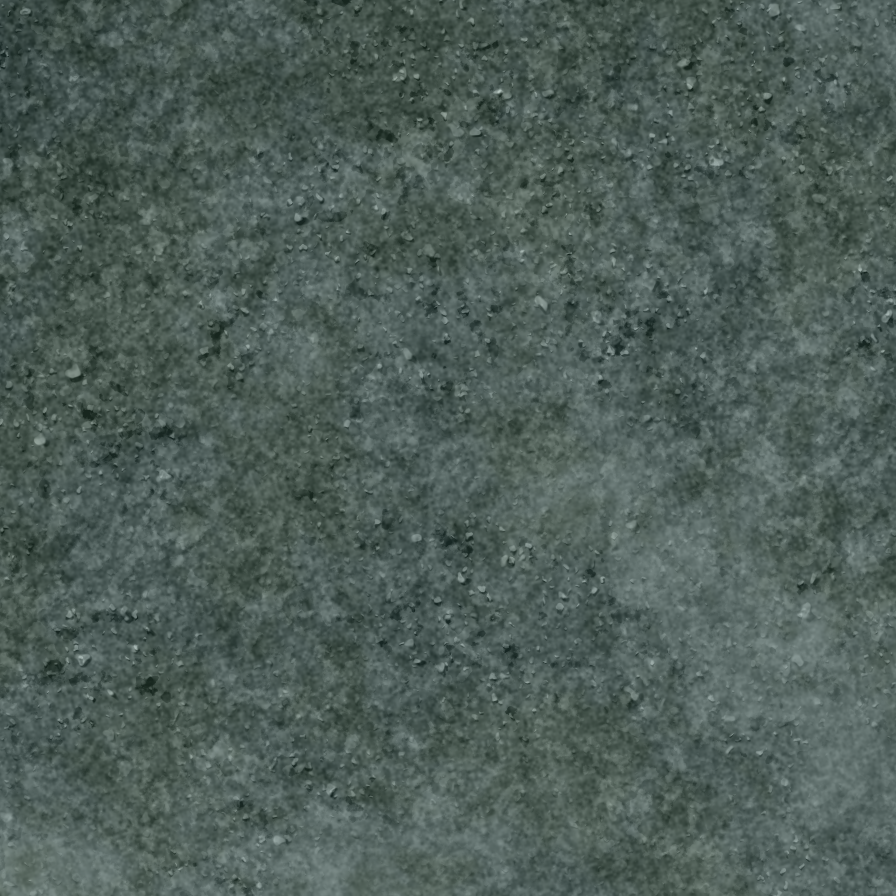
Reproduce this texture procedurally as a WebGL 1 fragment shader.

```glsl
precision highp float;
// Weathered grey-green stone with dusty patches, crisp grain and small lit grit.
uniform vec2 u_resolution;

const vec3 MOSS_TINT = vec3(-0.060, 0.0, -0.033);
const vec3 SLATE_TINT = vec3(-0.062, 0.0, -0.012);
const float BASE_TONE = 0.350;

float hash(vec2 p) {
  vec3 q = fract(vec3(p.xyx) * 0.1031);
  q += dot(q, q.yzx + 33.33);
  return fract((q.x + q.y) * q.z);
}

vec2 hash2(vec2 p) {
  return vec2(hash(p), hash(p + 71.7));
}

float noise(vec2 p) {
  vec2 cell = floor(p);
  vec2 f = fract(p);
  f = f * f * (3.0 - 2.0 * f);
  float low = mix(hash(cell), hash(cell + vec2(1.0, 0.0)), f.x);
  float high = mix(hash(cell + vec2(0.0, 1.0)), hash(cell + 1.0), f.x);
  return mix(low, high, f.y);
}

vec2 turn(vec2 p) {
  return mat2(0.8, 0.6, -0.6, 0.8) * p;
}

float fbm(vec2 p) {
  float sum = 0.0;
  float weight = 0.5;
  for (int i = 0; i < 5; i++) {
    sum += weight * noise(p);
    p = turn(p) * 2.03 + 17.3;
    weight *= 0.5;
  }
  return sum / 0.96875;
}

// Scattered grains: bright on the upper left, shadowed on the lower right.
float grit(vec2 uv, float scale, float density, float seed) {
  vec2 p = uv * scale + seed;
  p += 0.5 * (vec2(noise(p * 2.3), noise(p * 2.3 + 40.0)) - 0.5);
  vec2 cell = floor(p);
  float blur = 0.05 + 0.7 * scale / u_resolution.y;
  float relief = 0.0;
  for (int y = -1; y <= 1; y++) {
    for (int x = -1; x <= 1; x++) {
      vec2 id = cell + vec2(float(x), float(y));
      vec2 d = p - id - 0.2 - 0.6 * hash2(id);
      float present = step(hash(id + 13.1), density);
      float size = mix(0.13, 0.32, pow(hash(id + 29.5), 2.0));
      float strength = present * mix(0.3, 1.0, hash(id + 53.9));
      vec2 offset = size * vec2(0.9, -0.9);
      float lit = 1.0 - smoothstep(size - blur, size + blur, length(d));
      float shade = 1.0 - smoothstep(size - blur, size + blur, length(d - offset));
      relief += strength * (lit - 0.75 * shade * (1.0 - lit));
    }
  }
  return relief;
}

void main() {
  vec2 uv = gl_FragCoord.xy / u_resolution.y;

  // Broad stains, lighter towards the lower right
  vec2 warp = vec2(fbm(uv * 5.0 + 3.0), fbm(uv * 5.0 + 31.0)) - 0.5;
  float slope = 0.4 * (uv.x - 0.5) - (uv.y - 0.5);
  float stain = fbm(uv * 3.2 + warp * 0.9 + 8.0) - 0.5;
  float dust = smoothstep(0.04, 0.28, stain + 0.20 * slope);

  // Ragged mottling, pale flecks and fine grain
  float mottle = fbm(uv * 32.0 + warp * 3.0) - 0.5;
  float flecks = smoothstep(0.52, 0.64, fbm(turn(uv) * 75.0 + 5.0));
  float patchy = smoothstep(0.36, 0.60, fbm(uv * 11.0 + 150.0));
  float grain = noise(turn(uv) * 170.0) - 0.5;
  float speckle = noise(turn(turn(uv)) * 290.0 + 9.0) - 0.5;

  float tone = BASE_TONE + 0.10 * stain + 0.030 * slope + 0.050 * dust;
  tone += 0.17 * mottle + 0.075 * flecks * mix(0.35, 1.0, patchy) * (1.0 - 0.5 * dust);
  tone += (0.12 * grain + 0.11 * speckle) * (1.0 - 0.3 * dust);

  // Grit gathers in clusters and thins out over the dust
  float cluster = smoothstep(0.38, 0.64, fbm(uv * 8.0 + 60.0));
  float cover = (0.35 + 0.65 * cluster) * (1.0 - 0.5 * dust);
  tone += 0.22 * cover * grit(uv, 52.0, 0.15, 7.0);
  tone += 0.21 * cover * grit(turn(uv), 100.0, 0.36, 43.0);

  // Small dark pits
  float pits = smoothstep(0.66, 0.75, fbm(uv * 58.0 + 120.0));
  tone -= 0.12 * pits * cover;

  // Hue drifts between moss and slate
  float hue = smoothstep(0.30, 0.66, fbm(uv * 6.5 + 90.0) + 0.5 * mottle + 0.10 * dust);
  vec3 color = vec3(max(tone, 0.15)) + mix(MOSS_TINT, SLATE_TINT, hue);
  gl_FragColor = vec4(clamp(color, 0.0, 1.0), 1.0);
}
```
